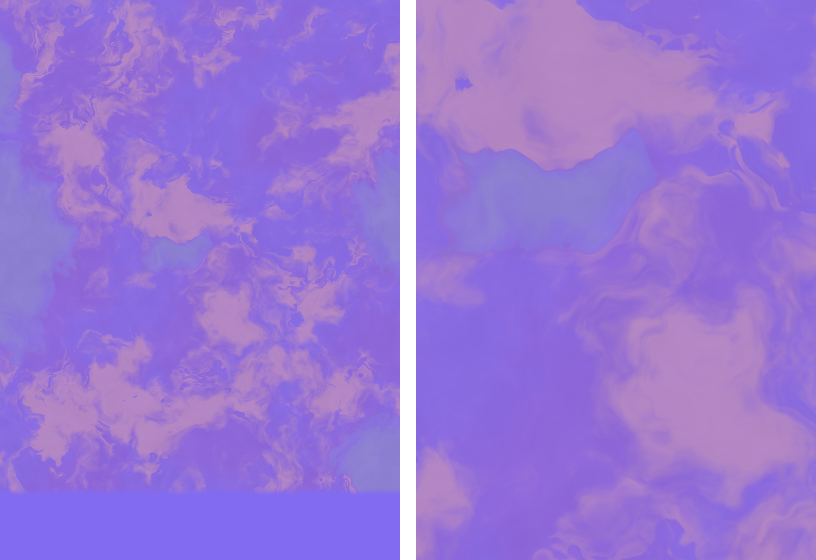
Left: the whole. Right: its middle third, enlarged.
Give the GLSL for this texture, as a Shadertoy shader.

```glsl
// Weathered violet plaster with mottled pink stains, slate-blue pools and a plain band below.

float hash(vec2 cell) {
    vec3 q = fract(vec3(cell.xyx) * vec3(0.1031, 0.1030, 0.0973));
    q += dot(q, q.yzx + 33.33);
    return fract((q.x + q.y) * q.z);
}

float noise(vec2 p) {
    vec2 i = floor(p), f = fract(p);
    f = f * f * (3.0 - 2.0 * f);
    return mix(mix(hash(i), hash(i + vec2(1, 0)), f.x),
               mix(hash(i + vec2(0, 1)), hash(i + vec2(1, 1)), f.x), f.y);
}

// Five rotated octaves, normalised to 0..1
float fbm(vec2 p) {
    float sum = 0.0, weight = 0.434;
    for (int i = 0; i < 5; i++) {
        sum += weight * noise(p);
        p = mat2(1.6, 1.2, -1.2, 1.6) * p + 17.3;
        weight *= 0.6;
    }
    return sum;
}

// Soft elliptical stain
float stain(vec2 p, vec2 centre, vec2 radius) {
    vec2 d = (p - centre) / radius;
    return exp(-dot(d, d));
}

void mainImage(out vec4 fragColor, in vec2 fragCoord) {
    vec2 p = fragCoord / iResolution.y;
    float px = 1.0 / iResolution.y;

    // Ragged domain warp
    vec2 warp = vec2(fbm(p * 6.0 + 3.1), fbm(p * 6.0 + 41.7)) - 0.5;
    vec2 w = p + 0.16 * warp;

    // Broad pink regions
    float warmth = stain(w, vec2(0.19, 0.91), vec2(0.17, 0.10))
                 + stain(w, vec2(0.18, 0.71), vec2(0.12, 0.07))
                 + stain(w, vec2(0.37, 0.65), vec2(0.08, 0.11))
                 + stain(w, vec2(0.56, 0.53), vec2(0.10, 0.08))
                 + stain(w, vec2(0.62, 0.84), vec2(0.10, 0.13))
                 + stain(w, vec2(0.18, 0.25), vec2(0.20, 0.11))
                 + stain(w, vec2(0.54, 0.33), vec2(0.14, 0.12));

    // Crumbled grain, slanted streaks and eroded holes
    float grain = fbm(p * 13.0 + warp * 3.0 + 9.0);
    float fine = fbm(p * 42.0 + warp * 5.0);
    vec2 slant = mat2(0.8, 0.6, -0.6, 0.8) * p;
    float streak = fbm(slant * vec2(26.0, 7.0) + warp * 4.0);
    float holes = smoothstep(0.60, 0.64, fbm(p * 19.0 + warp * 4.0 + 70.0));
    float pinkField = 0.46 * min(warmth, 1.1) + 1.5 * (grain - 0.5)
                    + 0.65 * (fine - 0.5) + 0.5 * (streak - 0.5) - 0.3 * holes;
    float pink = smoothstep(0.0, 0.58, pinkField);

    // Slate pools, mostly along the sides
    float pool = stain(w, vec2(0.0, 0.55), vec2(0.15, 0.15))
               + stain(w, vec2(-0.01, 0.86), vec2(0.07, 0.10))
               + stain(w, vec2(0.72, 0.59), vec2(0.12, 0.16))
               + stain(w, vec2(0.70, 0.18), vec2(0.11, 0.08))
               + 0.65 * stain(w, vec2(0.31, 0.54), vec2(0.11, 0.04));
    pool += 0.8 * (fbm(p * 9.0 + warp * 3.0 + 25.0) - 0.5) + 0.12 * (fine - 0.5);
    float edge = pool - 0.47;
    float inside = smoothstep(-0.012 - px, 0.012 + px, edge);
    float rim = exp(-pow(edge / 0.022, 2.0));

    // Violet ground with faint blue clouds
    float cloud = smoothstep(0.40, 0.68, fbm(p * 8.0 + 55.0));
    vec3 violet = mix(vec3(0.555, 0.405, 0.85), vec3(0.535, 0.42, 0.885), cloud);
    vec3 color = mix(violet, vec3(0.70, 0.525, 0.765), pink);

    // Pools deepen from blue-violet to slate
    vec3 slate = mix(vec3(0.54, 0.45, 0.87), vec3(0.55, 0.505, 0.82),
                     smoothstep(0.0, 0.3, edge + 0.3 * (grain - 0.5)));
    color = mix(color, slate, inside * 0.94);
    color = mix(color, vec3(0.57, 0.415, 0.80), rim * 0.55);
    color += 0.035 * (fine - 0.5);

    // Plain band with a softly feathered top
    float band = 1.0 - smoothstep(0.115, 0.131, p.y + 0.006 * (grain - 0.5));
    color = mix(color, vec3(0.51, 0.42, 0.94), band);
    fragColor = vec4(color, 1.0);
}
```
